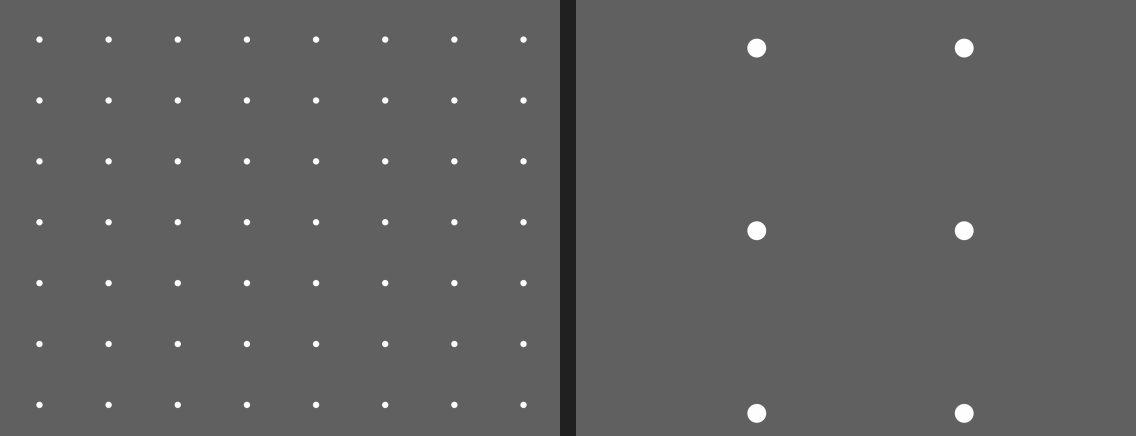
Left, the full canvas; right, a detail of the centre.
Reproduce this pattern procedurally as a WebGL 1 fragment shader.

```glsl
precision highp float;
// Regular grid of small white dots on a flat mid-grey ground.

// Lengths are fractions of the canvas width, measured from the top left.
#define PITCH vec2(0.12348, 0.10872)
#define FIRST_DOT vec2(0.0705, 0.0707)
#define DOT_RADIUS 0.0056
#define GROUND_COLOR vec3(0.376)
#define DOT_COLOR vec3(0.995)

uniform vec2 u_resolution;

// Signed distance to the nearest dot of the repeating grid.
float dotGridDistance(vec2 p) {
  vec2 cell = fract((p - FIRST_DOT) / PITCH + 0.5) - 0.5;
  return length(cell * PITCH) - DOT_RADIUS;
}

void main() {
  float pixel = 1.0 / u_resolution.x;
  vec2 p = vec2(gl_FragCoord.x, u_resolution.y - gl_FragCoord.y) * pixel;

  // Blend over about one pixel at the rim.
  float coverage = 1.0 - smoothstep(-0.7 * pixel, 0.7 * pixel, dotGridDistance(p));
  gl_FragColor = vec4(mix(GROUND_COLOR, DOT_COLOR, coverage), 1.0);
}
```
